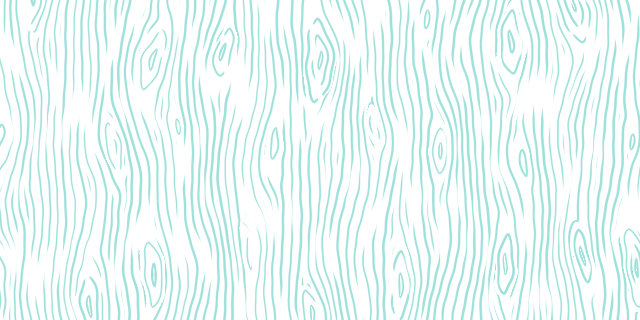
This texture is drawn by a WebGL 1 fragment shader. Its source:

```glsl
precision highp float;
uniform vec2 u_resolution;

const vec3 PAPER = vec3(1.0);
const vec3 INK = vec3(0.62, 0.88, 0.855);
const float LINES = 39.0;       // grain lines per canvas height
const float KNOT_COLUMNS = 9.0;
const int KNOTS = 27;

float hash(float n) {
  return fract(sin(n * 12.9898 + 4.137) * 43758.547);
}

// Gentle sideways drift plus a slight hand tremor
float sway(vec2 p) {
  return 0.016 * sin(p.y * 7.0 + p.x * 6.0)
       + 0.009 * sin(p.y * 15.0 - p.x * 9.0 + 1.7)
       + 0.006 * sin(p.x * 24.0 + p.y * 6.0)
       + 0.003 * sin(p.x * 43.0 - p.y * 19.0)
       + 0.0008 * sin(p.y * 71.0 + p.x * 40.0);
}

// x: grain phase, y: ring phase of the nearest knot, z: distance in knot radii
vec3 woodField(vec2 p) {
  vec2 q = vec2(p.x + sway(p), p.y);
  float nearest = 1e3;
  float ring = 0.0;
  for (int i = 0; i < KNOTS; i++) {
    float n = float(i);
    float row = floor(n / KNOT_COLUMNS);
    vec2 cell = vec2(mod(n, KNOT_COLUMNS) + 0.5 * mod(row, 2.0), row);
    vec2 jitter = vec2(hash(n + 0.3), hash(n + 51.7)) - 0.5;
    vec2 center = cell * vec2(0.25, 0.4) + vec2(-0.03, 0.1)
                + jitter * vec2(0.13, 0.24);
    float size = hash(n + 103.1);
    float halfWidth = mix(0.016, 0.056, size);
    float halfHeight = halfWidth * mix(2.4, 3.6, hash(n + 151.9));

    vec2 d = q - center;
    d.x += d.y * 0.15 * jitter.y + 0.003 * sin(d.y * 55.0 + n);
    float r = length(vec2(pow(abs(d.x) / halfWidth + 1e-5, 0.75),
                          d.y / halfHeight));
    if (r < nearest) {
      nearest = r;
      ring = r * max(1.0, floor(halfWidth / 0.0145)) + n * 10.0;
    }
    // Grain parts around the knot like a stream around a stone
    q.x -= d.x * min(1.0, 1.0 / (r * r));
  }
  return vec3(q.x * LINES, ring, nearest);
}

// Half width of a brush stroke that swells and tapers along its length
float strokeWidth(float id, float along, float cutoff) {
  float h = hash(id);
  float swell = sin(along * (8.0 + 6.0 * h) + h * 40.0)
              + 0.6 * sin(along * 19.0 + h * 90.0);
  return smoothstep(cutoff, cutoff + 1.1, swell)
       * mix(0.0021, 0.0041, hash(id + 7.7));
}

float strokeMask(float dist, float width, float pixel) {
  float edge = 0.75 * pixel;
  return (1.0 - smoothstep(width - edge, width + edge, dist))
       * smoothstep(0.0, 0.0015, width);
}

float lineDistance(float phase, float slope) {
  return abs(fract(phase) - 0.5) / max(slope, 0.01);
}

void main() {
  float pixel = 1.0 / u_resolution.y;
  vec2 p = gl_FragCoord.xy * pixel;

  // Field slopes turn phases into distances on the canvas
  float stepSize = 0.0008;
  vec3 field = woodField(p);
  vec3 dx = (woodField(p + vec2(stepSize, 0.0)) - field) / stepSize;
  vec3 dy = (woodField(p + vec2(0.0, stepSize)) - field) / stepSize;
  float grainSlope = length(vec2(dx.x, dy.x));
  float ringSlope = length(vec2(dx.y, dy.y));
  float density = grainSlope / LINES;
  float outside = smoothstep(0.94, 1.03, field.z);

  // Main grain; every other line thins out where crowded
  float id = floor(field.x);
  float width = strokeWidth(id, p.y, -1.5) * outside;
  width *= 1.0 - mod(id, 2.0) * smoothstep(1.4, 2.0, density);
  float ink = strokeMask(lineDistance(field.x, grainSlope), width, pixel);

  // Short strokes fill the sparse gaps between lines
  float between = field.x + 0.5;
  width = strokeWidth(floor(between) + 300.5, p.y * 1.3, -1.0) * outside;
  width *= 0.9 * (1.0 - smoothstep(0.55, 0.85, density));
  ink = max(ink, strokeMask(lineDistance(between, grainSlope), width, pixel));

  // Broken rings inside the knots
  width = strokeWidth(floor(field.y) + 700.0, p.y + p.x * 8.0, -1.5);
  width *= step(field.z, 1.0);
  ink = max(ink, strokeMask(lineDistance(field.y, ringSlope), width, pixel));

  gl_FragColor = vec4(mix(PAPER, INK, ink), 1.0);
}
```
